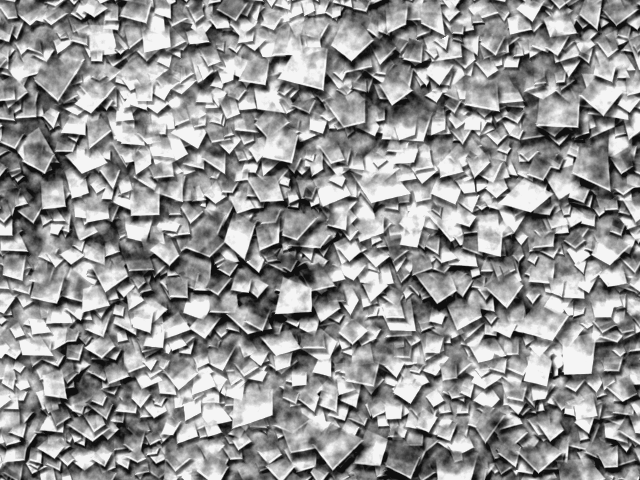
Write a WebGL 1 fragment shader that draws this texture.

```glsl
precision highp float;
// A crust of small angular grey crystals, packed at random and lit from above.
// Layers of jittered cells each hold an irregular four-sided grain that fades
// at its upper end, has a bright lower rim and casts a soft shadow below it.
uniform vec2 u_resolution;

const int LAYERS = 8;
const float CELL_MIN = 0.050;       // cell sizes, in canvas heights
const float CELL_MAX = 0.112;
const float RADIUS_MIN = 0.19;      // grain radius, in cells
const float RADIUS_MAX = 0.42;
const float PRESENCE = 0.82;        // share of cells with a grain
const float EDGE_SOFT = 0.0022;
const float RIM_WIDTH = 0.0035;
const float RIM_LIGHT = 0.24;
const float TONE_DARK = 0.46;
const float TONE_LIGHT = 0.98;
const float SHADOW_DEPTH = 0.62;
const vec2 SHADOW_SHIFT = vec2(0.14, -0.34); // in grain radii
const float MOTTLE = 0.55;
const float PATCHES = 0.50;
const float CONTRAST = 1.12;
const float MID_TONE = 0.55;

vec2 hash2(vec2 p) {
  vec3 q = fract(vec3(p.xyx) * vec3(0.1031, 0.1030, 0.0973));
  q += dot(q, q.yzx + 33.33);
  return fract((q.xx + q.yz) * q.zy);
}

float noise(vec2 p) {
  vec2 i = floor(p);
  vec2 f = fract(p);
  f = f * f * (3.0 - 2.0 * f);
  float low = mix(hash2(i).x, hash2(i + vec2(1.0, 0.0)).x, f.x);
  float high = mix(hash2(i + vec2(0.0, 1.0)).x, hash2(i + 1.0).x, f.x);
  return mix(low, high, f.y);
}

float fbm(vec2 p) {
  float sum = 0.0;
  float weight = 0.5;
  for (int i = 0; i < 4; i++) {
    sum += weight * noise(p);
    p = mat2(1.6, 1.2, -1.2, 1.6) * p + 17.3;
    weight *= 0.5;
  }
  return sum / 0.9375;
}

// Paints one grain over the tone below; q is measured from its centre.
float paintGrain(float below, vec2 q, float radius, vec2 seed, float grit) {
  vec2 look = hash2(seed + 41.7);
  vec2 form = hash2(seed + 83.1);
  float turn = 6.2832 * form.x;
  vec2 shadowPoint = q - SHADOW_SHIFT * radius;
  float body = -1.0;
  float shadow = -1.0;
  float downward = 0.0;

  // The outline is the overlap of four uneven half planes.
  for (int side = 0; side < 4; side++) {
    float s = float(side);
    vec2 vary = hash2(seed + 7.3 * s + 11.0);
    float angle = turn + 1.5708 * s + 0.65 * (vary.x - 0.5);
    vec2 normal = vec2(cos(angle), sin(angle));
    float reach = radius * mix(0.62, 1.12, vary.y);
    float d = dot(normal, q) - reach;
    if (d > body) {
      body = d;
      downward = smoothstep(-0.1, 0.7, -normal.y + 0.25 * normal.x);
    }
    shadow = max(shadow, dot(normal, shadowPoint) - reach);
  }

  // The upper end sinks into the crust.
  float sunk = mix(0.35, 1.0, form.y);
  float visible = 1.0 - sunk * smoothstep(-0.15, 1.0, q.y / radius);
  float shade = 1.0 - smoothstep(-0.12 * radius, 0.30 * radius, shadow);
  below *= 1.0 - SHADOW_DEPTH * shade * visible;

  // Two facets meet on a ridge, and the tone rises towards the lower end.
  float ridgeAngle = turn + 0.8 + look.y;
  float ridge = dot(q, vec2(cos(ridgeAngle), sin(ridgeAngle))) / radius;
  float tone = mix(TONE_DARK, TONE_LIGHT, look.x);
  tone += 0.17 * (smoothstep(-0.12, 0.12, ridge) - 0.5) * step(0.4, look.y);
  tone -= 0.13 * q.y / radius;
  tone += 0.45 * (grit - 0.5);
  float rim = smoothstep(-RIM_WIDTH * 1.6, -RIM_WIDTH * 0.5, body);
  tone += RIM_LIGHT * rim * downward;
  float mask = 1.0 - smoothstep(-EDGE_SOFT, EDGE_SOFT, body);
  return mix(below, min(tone, 1.0), mask * visible);
}

void main() {
  vec2 p = gl_FragCoord.xy / u_resolution.y;
  float grit = fbm(p * 38.0 + 5.0);
  float tone = 0.45 + 0.7 * (grit - 0.5);

  for (int layer = 0; layer < LAYERS; layer++) {
    float n = float(layer);
    float cell = mix(CELL_MIN, CELL_MAX, fract(0.2 + 0.382 * n));
    vec2 grid = p / cell + vec2(3.37, 5.71) * n + 10.0;
    // Rows run upwards, so each grain shades those below it.
    for (int y = -1; y <= 1; y++) {
      for (int x = -1; x <= 1; x++) {
        vec2 id = floor(grid) + vec2(float(x), float(y));
        vec2 seed = id + 57.0 * n;
        vec2 place = 0.5 + 0.8 * (hash2(seed) - 0.5);
        vec2 kind = hash2(seed + 129.4);
        float radius = cell * mix(RADIUS_MIN, RADIUS_MAX, kind.x * kind.x);
        vec2 q = (grid - id - place) * cell;
        if (kind.y < PRESENCE && dot(q, q) < 4.8 * radius * radius)
          tone = paintGrain(tone, q, radius, seed, grit);
      }
    }
  }

  // Fine mottling, broad patches and the final contrast.
  tone += MOTTLE * (fbm(p * 60.0 + 31.0) - 0.5) + PATCHES * (fbm(p * 5.0 + 9.0) - 0.5);
  tone = MID_TONE + CONTRAST * (tone - MID_TONE + 0.02);
  gl_FragColor = vec4(vec3(clamp(tone, 0.06, 0.96)), 1.0);
}
```
